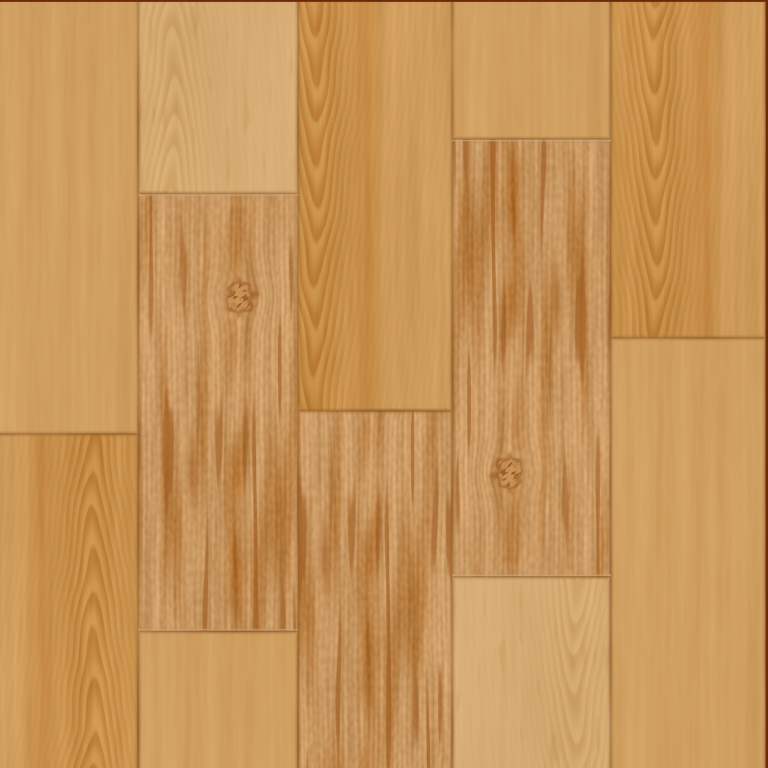
Write a three.js fragment shader that draws this texture.

```glsl
// Wooden parquet: five columns of staggered long boards in four kinds of timber.
varying vec2 vUv;

vec2 gradient(vec2 cell) {
  float angle = 6.2832 * fract(sin(dot(cell, vec2(127.1, 311.7))) * 43758.5);
  return vec2(cos(angle), sin(angle));
}

float noise(vec2 p) {
  vec2 i = floor(p), f = fract(p);
  vec2 u = f * f * f * (f * (f * 6.0 - 15.0) + 10.0);
  float a = dot(gradient(i), f);
  float b = dot(gradient(i + vec2(1, 0)), f - vec2(1, 0));
  float c = dot(gradient(i + vec2(0, 1)), f - vec2(0, 1));
  float d = dot(gradient(i + vec2(1, 1)), f - vec2(1, 1));
  return mix(mix(a, b, u.x), mix(c, d, u.x), u.y);
}

// Fine fibres running along the board
float fibre(vec2 q) {
  return 0.6 * noise(q * vec2(110.0, 3.0)) + 0.4 * noise(q * vec2(190.0, 14.0) + 7.0);
}

// Nested pointed growth rings, fading away from their axis
float arches(vec2 q, float axis, float tip) {
  float d = q.x - axis + 0.006 * noise(q * vec2(9.0, 13.0));
  float ring = fract((q.y + tip * 7.0 * sqrt(d * d + 0.00012)) * 18.0 + 0.5 * noise(q * 14.0));
  float line = smoothstep(0.1, 0.8, ring) * (1.0 - smoothstep(0.82, 1.0, ring));
  return line * (0.12 + 0.88 * exp(-d * d * 900.0));
}

vec3 plainWood(vec2 q) {
  float bands = noise(q * vec2(38.0, 0.8));
  return vec3(0.81, 0.62, 0.375) + (0.035 * bands + 0.045 * fibre(q)) * vec3(0.8, 1.0, 1.1);
}

vec3 goldenWood(vec2 q) {
  vec3 color = mix(vec3(0.795, 0.58, 0.31), vec3(0.81, 0.615, 0.365), smoothstep(0.08, 0.18, q.x));
  color -= vec3(0.03, 0.05, 0.06) * exp(-pow((q.x - 0.125) / 0.014, 2.0));
  color += 0.06 * fibre(q) + 0.03 * noise(q * vec2(30.0, 2.0));
  return color - arches(q, 0.058, 1.0) * vec3(0.07, 0.1, 0.11);
}

vec3 mapleWood(vec2 q) {
  vec3 color = vec3(0.84, 0.68, 0.46) + 0.03 * fibre(q) + 0.03 * noise(q * vec2(14.0, 4.0));
  float flecks = smoothstep(0.25, 0.5, noise(q * vec2(90.0, 16.0)));
  return color - (arches(q, 0.045, -1.0) + 0.5 * flecks) * vec3(0.04, 0.06, 0.075);
}

vec3 pineWood(vec2 q) {
  // Grain parts around the knot
  vec2 k = q - vec2(0.133, 0.135);
  vec2 g = q;
  g.x -= 0.6 * k.x * exp(-dot(k * k, vec2(900.0, 1100.0)));
  float broad = smoothstep(-0.05, 0.55, noise(g * vec2(42.0, 3.5) + 3.0));
  float axis = exp(-pow((k.x + 0.004) / 0.014, 2.0)) * smoothstep(-0.35, 0.3, noise(q * vec2(40.0, 9.0)));
  vec3 color = mix(vec3(0.79, 0.60, 0.39), vec3(0.69, 0.44, 0.19), clamp(0.75 * broad + 0.7 * axis, 0.0, 1.0));
  color += 0.13 * fibre(g) + 0.05 * noise(q * vec2(200.0, 110.0));
  // Fine ridges and dark broken resin lines
  color += 0.018 * sin(g.x * 980.0 + 4.0 * noise(g * vec2(20.0, 5.0)));
  float resin = smoothstep(0.24, 0.42, noise(g * vec2(95.0, 4.5) + 19.0));
  vec2 m = (q - vec2(0.07, 0.36)) / vec2(0.0055, 0.05);
  resin = max(resin, exp(-dot(m, m)));
  color = mix(color, vec3(0.62, 0.36, 0.13), 0.6 * resin);
  // Knot with a ragged rim and a cracked heart
  float r = length(k * vec2(1.0, 0.8)) + 0.009 * noise(k * 110.0);
  float rim = exp(-pow((r - 0.016) / 0.0035, 2.0));
  float cracks = smoothstep(0.05, 0.3, noise(vec2(k.x + k.y, k.x - k.y) * vec2(170.0, 80.0)));
  float heart = 1.0 - smoothstep(0.012, 0.018, r);
  color = mix(color, vec3(0.77, 0.55, 0.30), 0.6 * heart);
  return mix(color, vec3(0.56, 0.31, 0.11), max(0.5 * rim, 0.75 * heart * cracks));
}

void main() {
  vec2 p = vUv;

  // Column: left, right, joint height, highest row laid turned around;
  // timber of the rows below, above and topmost (0 plain, 1 golden, 2 maple, 3 pine)
  vec4 column = vec4(0.795, 0.997, 0.56, -2.0);
  vec3 kinds = vec3(0, 1, 1);
  vec2 shift = vec2(0);
  if (p.x < 0.18) { column = vec4(-0.024, 0.18, 0.435, -1.0); kinds = vec3(1, 0, 0); }
  else if (p.x < 0.388) { column = vec4(0.18, 0.388, 0.178, -2.0); kinds = vec3(0, 3, 2); }
  else if (p.x < 0.589) { column = vec4(0.388, 0.589, 0.465, -2.0); kinds = vec3(3, 1, 1); shift = vec2(0.035, 0.17); }
  else if (p.x < 0.795) { column = vec4(0.589, 0.795, 0.249, 0.0); kinds = vec3(2, 3, 0); }

  // Board and its own coordinates, measured down from its upper left corner
  float row = floor((p.y - column.z) / 0.57);
  float kind = row < -0.5 ? kinds.x : (row < 0.5 ? kinds.y : kinds.z);
  float bottom = column.z + row * 0.57;
  vec2 q = vec2(p.x - column.x, bottom + 0.57 - p.y);
  if (row < column.w + 0.5) q = vec2(column.y - p.x, p.y - bottom);
  q += shift;

  vec3 color = plainWood(q);
  if (kind > 2.5) color = pineWood(q);
  else if (kind > 1.5) color = mapleWood(q);
  else if (kind > 0.5) color = goldenWood(q);

  // Rounded rims and uneven seams
  float side = min(p.x - column.x, column.y - p.x);
  float end = min(p.y - bottom, bottom + 0.57 - p.y);
  float edge = min(side, end);
  float wear = 0.75 + 0.6 * noise(p * 9.0);
  color = mix(color, vec3(0.62, 0.40, 0.17), 0.55 * wear * (1.0 - smoothstep(0.0005, 0.0055, edge)));
  color = mix(color, vec3(0.46, 0.30, 0.16), 0.5 * wear * (1.0 - smoothstep(0.0, 0.0022, edge)));
  float glint = exp(-pow((end - 0.002) / 0.0012, 2.0)) * step(2.5, kind) * step(shift.x, 0.0);
  color = mix(color, vec3(0.83, 0.72, 0.58), 0.55 * glint);

  // Dark border along the top and right
  float border = max(smoothstep(0.9965, 0.9985, p.y), smoothstep(0.996, 0.998, p.x));
  gl_FragColor = vec4(mix(color, vec3(0.42, 0.16, 0.04), border), 1.0);
}
```
